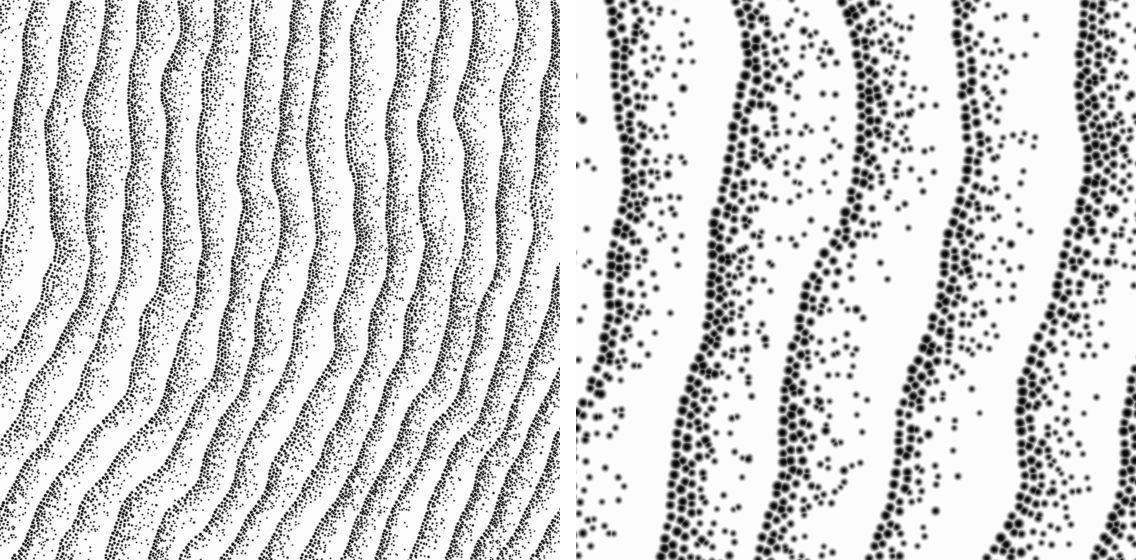
Left, the full canvas; right, a detail of the centre.
This pattern is drawn by a WebGL 1 fragment shader. Its source:

```glsl
precision highp float;
// Stippled wavy ridges: dots packed along each left edge, thinning out to the right.
uniform vec2 u_resolution;

#define STRIPES 15.0       // ridges across the canvas
#define STRIPE_SHIFT 0.88  // sideways phase of the ridges
#define COLUMNS 12.0       // dot columns within one ridge
#define ROWS 160.0         // dot rows down the canvas
#define WOBBLE 0.030       // sideways waviness of the ridges
#define LEAN 0.54          // slope of the lower, slanted part
#define BAND_WIDTH 0.82    // mean shaded share of a ridge
#define BIG_DOT 0.395      // radius at the packed edge, in rows
#define SMALL_DOT 0.22     // radius at the sparse side, in rows
#define SOFTNESS 0.0019    // soft rim of a dot, in canvas units
#define PAPER vec3(0.992)
#define INK vec3(0.04)

vec2 hash2(vec2 p) {
  vec3 q = fract(vec3(p.xyx) * vec3(0.1031, 0.1030, 0.0973));
  q += dot(q, q.yzx + 33.33);
  return fract((q.xx + q.yz) * q.zy);
}

float cornerSlope(vec2 cell, vec2 offset) {
  float angle = 6.2832 * hash2(cell + 57.0).x;
  return dot(vec2(cos(angle), sin(angle)), offset);
}

float gradientNoise(vec2 p) {
  vec2 i = floor(p), f = fract(p);
  vec2 u = f * f * f * (f * (f * 6.0 - 15.0) + 10.0);
  vec2 ex = vec2(1.0, 0.0), ey = vec2(0.0, 1.0);
  return mix(mix(cornerSlope(i, f), cornerSlope(i + ex, f - ex), u.x),
             mix(cornerSlope(i + ey, f - ey), cornerSlope(i + 1.0, f - 1.0), u.x), u.y);
}

// Ridge coordinate: whole part is the ridge index, fraction runs from left to right.
float ridgePhase(vec2 p) {
  float down = 1.0 - p.y;
  float bend = 0.49 + 0.10 * sin(3.1416 * clamp(p.x, 0.0, 1.0));
  float rounding = 0.05;
  float slant = rounding * log(1.0 + exp((down - bend) / rounding));
  float drift = 0.037 * smoothstep(-0.1, 0.26, down) + LEAN * slant;
  float wave = WOBBLE * gradientNoise(p * vec2(6.0, 6.5) + 3.7)
             + 0.4 * WOBBLE * gradientNoise(p * vec2(11.0, 14.0) + 21.3);
  return STRIPES * (p.x + drift + wave) - STRIPE_SHIFT;
}

// Shading position of a cell: 0 at the packed edge, 1 where the band ends.
float bandPosition(vec2 cell) {
  float phase = (cell.x + 0.5) / COLUMNS;
  float ridge = floor(phase);
  float height = cell.y / ROWS;
  float bulge = gradientNoise(vec2(ridge * 7.37 + 0.4, height * 7.0 + ridge * 2.3));
  return (phase - ridge) / min(BAND_WIDTH + 0.5 * bulge, 1.0);
}

// Radius of a dot in rows; zero where the paper stays bare.
float dotRadius(float across, vec2 chance) {
  float keep = mix(1.08, 0.28, smoothstep(0.05, 0.85, across));
  keep *= 1.0 - smoothstep(0.8, 1.05, across);
  float radius = mix(BIG_DOT, SMALL_DOT, smoothstep(0.03, 0.55, across));
  radius *= 0.84 + 0.32 * chance.y;
  // A few heavier dots among the sparse ones
  radius *= 1.0 + 0.3 * step(0.94, chance.y) * step(0.35, across);
  return radius * step(chance.x, keep);
}

void main() {
  float scale = min(u_resolution.x, u_resolution.y);
  vec2 p = gl_FragCoord.xy / scale;

  // Local slope of the ridge coordinate, to measure round dots on the bent grid
  float probe = 0.001;
  float phase = ridgePhase(p);
  float slopeX = (ridgePhase(p + vec2(probe, 0.0)) - phase) / probe;
  float slopeY = (ridgePhase(p + vec2(0.0, probe)) - phase) / probe;

  vec2 grid = vec2(phase * COLUMNS, p.y * ROWS);
  float column = floor(grid.x);
  float blur = max(SOFTNESS, 0.7 / scale) * ROWS;
  float ink = 0.0;

  // Gather the dots of the surrounding cells, odd columns shifted by half a row
  for (int i = -1; i <= 1; i++) {
    float x = column + float(i);
    float stagger = 0.5 * mod(x, 2.0);
    float row = floor(grid.y - stagger);
    for (int j = -1; j <= 1; j++) {
      vec2 cell = vec2(x, row + float(j));
      float across = bandPosition(cell);
      float jitter = mix(0.35, 0.9, smoothstep(0.0, 0.4, across));
      vec2 center = cell + 0.5 + (hash2(cell + 91.0) - 0.5) * jitter;
      center.y += stagger;
      vec2 away = (grid - center) / vec2(COLUMNS, ROWS);
      away.x = (away.x - slopeY * away.y) / slopeX;
      float radius = dotRadius(across, hash2(cell + 311.0));
      float cover = 1.0 - smoothstep(radius - blur, radius + blur, length(away) * ROWS);
      ink = max(ink, cover * step(0.01, radius));
    }
  }

  gl_FragColor = vec4(mix(PAPER, INK, ink), 1.0);
}
```
